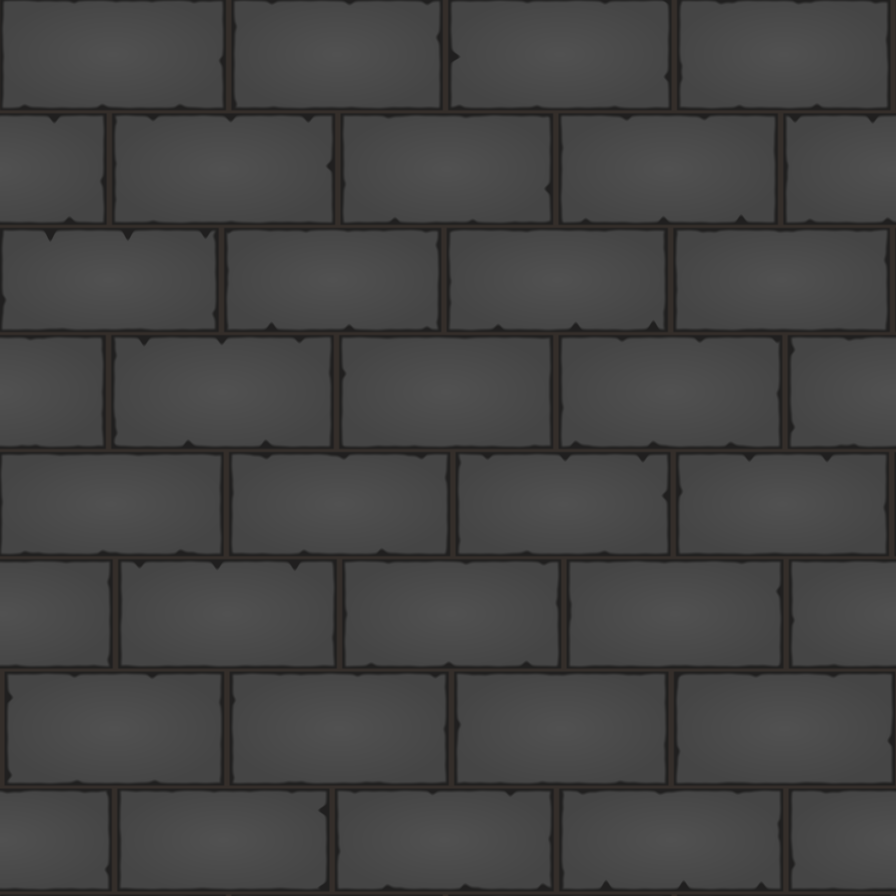
Reproduce this texture procedurally as a Shadertoy shader.

```glsl
// Dark running-bond brick wall, 4 bricks across and 8 courses down.
// Joint lines are jittered by a wrapped hash, then each brick side is
// worn by layered sines; soft masks blend mortar, dark rim and stone.

const vec2 BRICKS = vec2(4.0, 8.0);
const vec3 MORTAR = vec3(0.205, 0.180, 0.165);
const vec3 RIM = vec3(0.125, 0.123, 0.122);
const vec3 STONE_CENTER = vec3(0.318);
const vec3 STONE_EDGE = vec3(0.272);
const float TAU = 6.2831853;

// Half widths in canvas units: x for upright joints, y for level joints
const vec2 MORTAR_HALF = vec2(0.0030, 0.0017);
const vec2 JOINT_HALF = vec2(0.0066, 0.0047);

float hash(vec2 p) {
    return fract(sin(dot(p, vec2(127.1, 311.7))) * 4375.85);
}

// Position of a joint line, in cells; the jitter wraps after count cells
float jointLine(float n, float count, float seed, float jitter) {
    return n + jitter * (2.0 * hash(vec2(mod(n, count), seed)) - 1.0);
}

// Lower line, upper line and wrapped index of the cell that holds x
vec3 findCell(float x, float count, float seed, float jitter) {
    float n = floor(x + 0.5);
    if (x < jointLine(n, count, seed, jitter)) n -= 1.0;
    return vec3(jointLine(n, count, seed, jitter),
                jointLine(n + 1.0, count, seed, jitter), mod(n, count));
}

// Depth of wear at t along one side: a slight ripple and rare deep chips
float wear(float t, vec2 brick, float side) {
    vec2 id = brick + vec2(side * 13.0, side * 7.0);
    float wave = 0.50 * sin(t * 75.0 + TAU * hash(id))
               + 0.32 * sin(t * 143.0 + TAU * hash(id + 31.0))
               + 0.18 * sin(t * 290.0 + TAU * hash(id + 57.0));
    float chip = pow(max(wave, 0.0), 4.0) * hash(id + 83.0);
    return 0.0007 * wave + 0.011 * chip;
}

// Product of soft steps over all four sides
float insideMask(vec4 d, float soft) {
    vec4 s = smoothstep(vec4(-soft), vec4(soft), d);
    return s.x * s.y * s.z * s.w;
}

void mainImage(out vec4 fragColor, in vec2 fragCoord) {
    vec2 uv = fragCoord / iResolution.xy;
    float pixel = 1.0 / min(iResolution.x, iResolution.y);

    // Course, then brick; even courses are shifted by half a brick
    vec3 course = findCell(uv.y * BRICKS.y, BRICKS.y, 5.0, 0.028);
    float shift = 0.5 * (1.0 - mod(course.z, 2.0));
    vec3 column = findCell(uv.x * BRICKS.x - shift, BRICKS.x,
                           course.z + 17.0, 0.023);
    vec2 brick = vec2(column.z, course.z);

    // Brick extents and distances to left, bottom, right and top lines
    vec2 low = vec2(column.x + shift, course.x) / BRICKS;
    vec2 high = vec2(column.y + shift, course.y) / BRICKS;
    vec4 sides = vec4(uv - low, high - uv);
    vec2 local = uv - low;
    vec4 worn = vec4(wear(local.y, brick, 1.0), wear(local.x, brick, 2.0),
                     wear(local.y, brick, 3.0), wear(local.x, brick, 4.0));

    // Stone is lightest in the middle of each brick
    vec2 q = 2.0 * local / (high - low) - 1.0;
    vec3 stone = mix(STONE_CENTER, STONE_EDGE, min(length(q), 1.0));

    // Mortar, then the dark rim, then the worn stone face
    float rimMask = insideMask(sides - MORTAR_HALF.xyxy, max(0.0014, 0.7 * pixel));
    float stoneMask = insideMask(sides - JOINT_HALF.xyxy - worn,
                                 max(0.0024, 0.8 * pixel));
    vec3 color = mix(MORTAR, RIM, rimMask);
    color = mix(color, stone, stoneMask);
    fragColor = vec4(color, 1.0);
}
```
